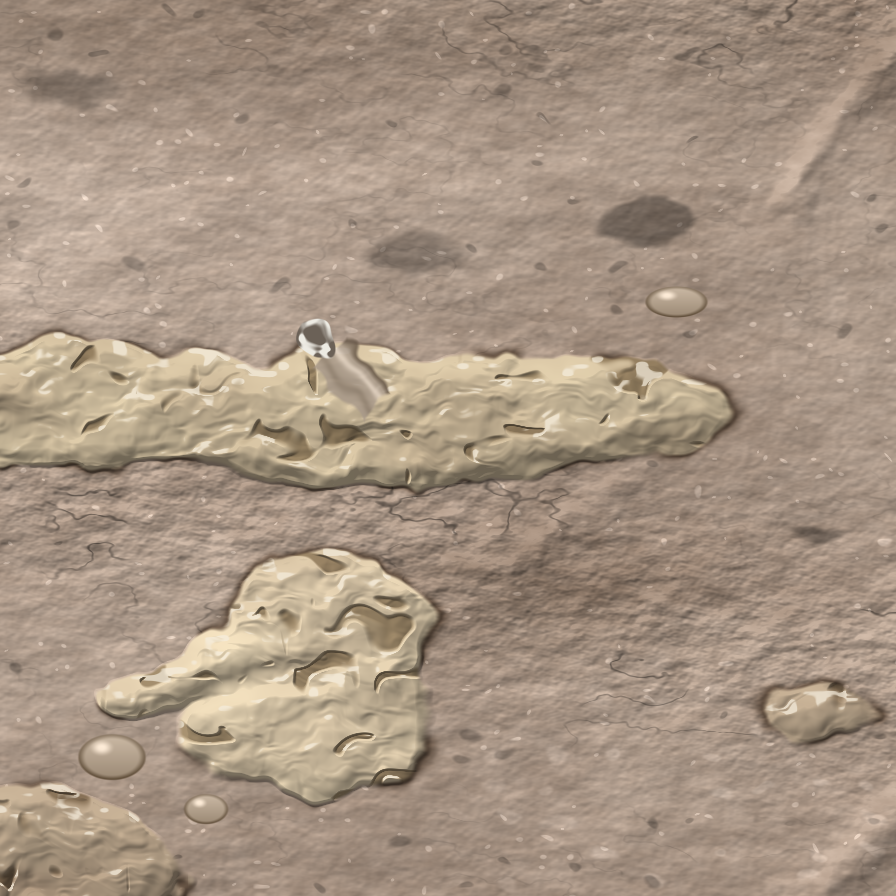
Give the GLSL for this texture, as a WebGL 1 fragment shader.

```glsl
precision highp float;
// Wet grey-brown mud with pale foam pools, bubbles, damp spots and a half-sunk glass jar.
// Foam outlines are blended, noise-warped ellipses; foam and mud share one height field,
// which is lit from the upper left by a single finite difference.
uniform vec2 u_resolution;

float hash(vec2 p) {
  vec3 q = fract(p.xyx * vec3(0.1031, 0.1030, 0.0973));
  q += dot(q, q.yzx + 33.33);
  return fract((q.x + q.y) * q.z);
}

float noise(vec2 p) {
  vec2 i = floor(p), f = fract(p);
  f *= f * (3.0 - 2.0 * f);
  return mix(mix(hash(i), hash(i + vec2(1, 0)), f.x),
             mix(hash(i + vec2(0, 1)), hash(i + vec2(1, 1)), f.x), f.y);
}

float fbm(vec2 p) {
  float sum = 0.0, amp = 0.5;
  for (int i = 0; i < 4; i++) {
    sum += amp * noise(p);
    p = mat2(1.6, 1.2, -1.2, 1.6) * p + 7.3;
    amp *= 0.5;
  }
  return sum / 0.94;
}

float bump(float x) { return exp(-x * x); }

vec2 warp(vec2 p, float f) { return vec2(noise(p * f), noise(p * f + 40.0)) - 0.5; }

float ellipse(vec2 p, vec2 c, vec2 r) {
  return (length((p - c) / r) - 1.0) * min(r.x, r.y);
}

float blend(float a, float b) {
  float h = max(0.02 - abs(a - b), 0.0) / 0.02;
  return min(a, b) - h * h * 0.005;
}

float segment(vec2 p, vec2 a, vec2 b) {
  vec2 s = b - a;
  return length(p - a - s * clamp(dot(p - a, s) / dot(s, s), 0.0, 1.0));
}

// Signed distance to the foam, negative inside
float foam(vec2 p) {
  p += 0.032 * warp(p, 17.0) + 0.008 * warp(p, 60.0);
  float band = ellipse(p, vec2(0.13, 0.55), vec2(0.21, 0.07));
  band = blend(band, ellipse(p, vec2(0.42, 0.535), vec2(0.25, 0.074)));
  band = blend(band, ellipse(p, vec2(0.65, 0.545), vec2(0.16, 0.06)));
  band = blend(band, ellipse(p, vec2(0.0, 0.52), vec2(0.17, 0.045)));
  float pool = ellipse(p, vec2(0.37, 0.315), vec2(0.11, 0.062));
  pool = blend(pool, segment(p, vec2(0.14, 0.23), vec2(0.33, 0.28)) - 0.026);
  pool = blend(pool, ellipse(p, vec2(0.34, 0.185), vec2(0.145, 0.066)));
  pool = blend(pool, ellipse(p, vec2(0.41, 0.25), vec2(0.05, 0.07)));
  pool = min(pool, ellipse(p, vec2(0.075, 0.04), vec2(0.125, 0.08)));
  return min(min(band, pool), ellipse(p, vec2(0.91, 0.21), vec2(0.06, 0.03)));
}

// Scattered soft ovals of random size, one per grid cell
float ovals(vec2 p, float share) {
  vec2 id = floor(p), c = 0.35 + 0.3 * vec2(hash(id + 3.0), hash(id + 9.0));
  float r = 0.15 + 0.2 * hash(id + 21.0);
  return step(hash(id), share) * (1.0 - smoothstep(0.5 * r, r, length(fract(p) - c)));
}

float roughness(vec2 p) {
  float churned = bump((p.y - 0.4 + 0.25 * (p.x - 0.4)) / 0.14);
  return 0.2 + 0.9 * churned + 0.9 * p.x * smoothstep(0.85, 1.0, p.y);
}

float pits(vec2 p) { return smoothstep(0.72, 0.86, noise(p * vec2(26, 42) + 2.0 * warp(p, 30.0))); }

float relief(vec2 p, float d) {
  vec2 w = p + 0.03 * warp(p, 22.0) + 0.012 * warp(p, 70.0);
  float mud = 0.013 * fbm(p * vec2(30, 52)) * roughness(p) + 0.014 * fbm(p * vec2(7, 14));
  mud += 0.0009 * noise(p * vec2(150, 210));
  mud += 0.011 * bump(segment(w, vec2(0.88, 0.78), vec2(1.01, 0.96)) / 0.022);
  mud += 0.009 * bump(segment(w, vec2(0.5, 0.36), vec2(0.7, 0.45)) / 0.018);
  mud += 0.012 * bump(segment(w, vec2(0.88, -0.02), vec2(1.04, 0.12)) / 0.026);
  float froth = 0.008 + 0.011 * smoothstep(0.0, 0.025, -d) + 0.03 * fbm(w * vec2(10, 20));
  froth += 0.009 * bump(segment(w, vec2(0.17, 0.492), vec2(0.47, 0.472)) / 0.014) - 0.006 * pits(p);
  return mix(mud, froth, smoothstep(0.003, -0.005, d));
}

void main() {
  vec2 p = gl_FragCoord.xy / u_resolution;
  float px = 1.0 / min(u_resolution.x, u_resolution.y);
  vec2 toLight = vec2(-0.0012, 0.0017), w = p + 0.014 * warp(p, 50.0);
  float d = foam(p);
  float slope = (relief(p, d) - relief(p + toLight, foam(p + toLight))) / length(toLight);

  // Mud: broad tone, dry sheen, shaded bank, pale flakes, specks and sparse cracks
  vec3 col = mix(vec3(0.57, 0.49, 0.43), vec3(0.75, 0.68, 0.62), 0.22 + 0.6 * fbm(p * vec2(4, 8) + 5.0));
  col += 0.07 * bump(length((p - vec2(0.12, 0.76)) / vec2(0.33, 0.11)));
  col -= 0.1 * bump(length((p - vec2(0.63, 0.34)) / vec2(0.17, 0.07)));
  col += 0.12 * (fbm(p * vec2(45, 85)) - 0.5) - 0.08 * smoothstep(0.84, 1.0, p.y);
  float flats = smoothstep(0.35, 0.7, p.x) * smoothstep(0.34, 0.15, p.y);
  col += 0.08 * flats * ovals(w * vec2(17, 29), 0.5) + 0.13 * ovals(w * vec2(60, 85), 0.07);
  float crack = smoothstep(0.035, 0.0, abs(fbm(p * vec2(15, 30)) - 0.5));
  crack *= smoothstep(0.45, 0.7, noise(p * vec2(10, 16))) * min(roughness(p), 1.0);
  col *= 1.0 - 0.36 * crack - 0.22 * ovals(w * vec2(24, 42), 0.06);

  // Damp spots with ragged rims
  float spot = min(ellipse(w, vec2(0.72, 0.752), vec2(0.055, 0.025)),
                   ellipse(w, vec2(0.915, 0.402), vec2(0.024, 0.01)));
  float faint = min(ellipse(w, vec2(0.46, 0.718), vec2(0.056, 0.023)),
                    ellipse(w, vec2(0.08, 0.9), vec2(0.058, 0.018)));
  col *= 1.0 - 0.34 * smoothstep(0.004, -0.004, spot) - 0.24 * smoothstep(0.006, -0.008, faint);

  // Foam body, thinner in the corner patches, with a broken dark contact line
  col *= 1.0 - vec3(0.5, 0.55, 0.6) * bump(d / 0.005) * smoothstep(0.35, 0.7, noise(p * 25.0 + 3.0));
  float inside = smoothstep(0.001 + px, -0.001 - px, d);
  float thin = max(smoothstep(0.14, 0.12, p.y) * step(p.x, 0.21), step(0.84, p.x));
  vec3 cream = mix(vec3(0.65, 0.58, 0.48), vec3(0.79, 0.73, 0.61), fbm(w * vec2(8, 18)));
  cream += 0.06 * smoothstep(0.4, 0.36, p.y) - vec3(0.13, 0.14, 0.12) * thin;
  cream *= 1.0 - vec3(0.3, 0.34, 0.4) * pits(p);
  col = mix(col, cream, inside);
  col *= 1.0 + clamp(slope * 0.4, -0.4, 0.17);
  float glint = smoothstep(0.62, 0.75, noise(p * vec2(60, 115))) * smoothstep(0.1, 0.4, slope);
  col = mix(col, vec3(0.96, 0.93, 0.87), 0.7 * glint * inside);

  // Three domed bubbles
  for (int i = 0; i < 3; i++) {
    vec3 b = i == 0 ? vec3(0.755, 0.663, 0.035) : i == 1 ? vec3(0.125, 0.155, 0.038) : vec3(0.23, 0.097, 0.025);
    vec2 q = (p - b.xy) / (b.z * vec2(1.0, i == 0 ? 0.5 : 0.68));
    float r = length(q);
    vec3 dome = vec3(0.7, 0.63, 0.55) + 0.1 * q.y - 0.25 * smoothstep(0.75, 1.0, r);
    dome += 0.25 * smoothstep(0.4, 0.05, length(q - vec2(-0.3, 0.4)));
    col = mix(col, dome, smoothstep(1.0 + px / b.z, 1.0 - 2.0 * px / b.z, r));
  }

  // Glass jar: streaked body, bright broken neck
  vec2 j = mat2(0.68, 0.73, -0.73, 0.68) * (w - vec2(0.395, 0.578));
  vec2 e = abs(j) - vec2(0.04, 0.025);
  vec3 glass = vec3(0.66, 0.6, 0.54) + 0.2 * bump((j.y - 0.009) / 0.005);
  glass -= 0.25 * smoothstep(0.017, 0.024, j.y) + 0.1 * bump((j.y + 0.012) / 0.006);
  col = mix(col, glass, 0.85 * smoothstep(0.002, -0.002, max(e.x, e.y)));
  float neck = ellipse(j, vec2(-0.058, -0.002), vec2(0.024, 0.017));
  vec3 shards = mix(vec3(0.42, 0.38, 0.34), vec3(0.93, 0.92, 0.89), smoothstep(0.35, 0.7, noise(j * 130.0)));
  gl_FragColor = vec4(mix(col, shards, smoothstep(px, -px, neck)), 1.0);
}
```
